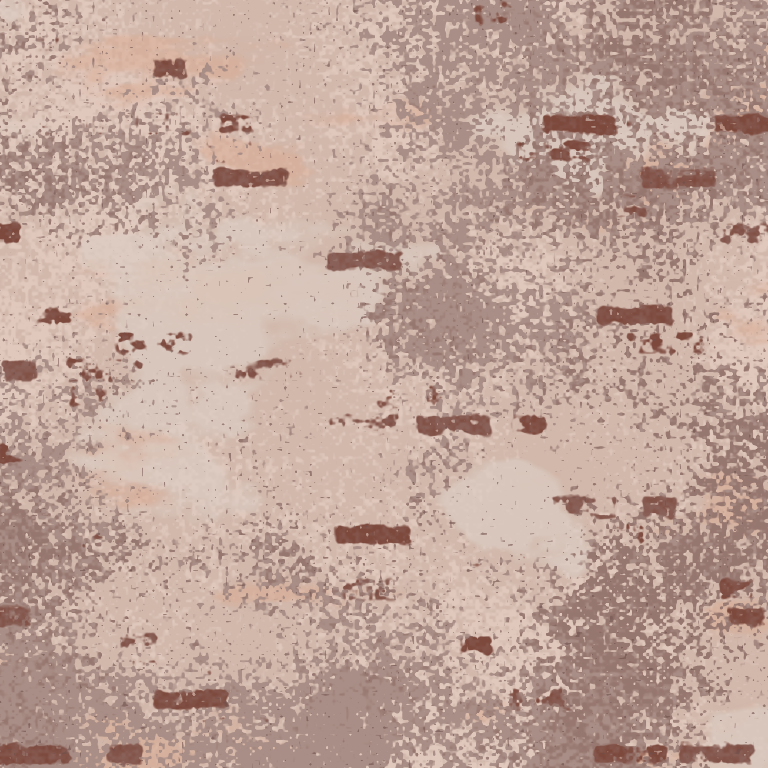
Give the GLSL for this texture, as a Shadertoy shader.

```glsl
// Weathered brick wall under worn plaster: cream limewash broken up by
// mauve stains made of fine grain, with eroded red bricks showing through.
// Layers of value noise are thresholded; bricks are chipped rounded boxes.

const vec3 CREAM      = vec3(0.82, 0.72, 0.67);
const vec3 PALE       = vec3(0.88, 0.785, 0.74);
const vec3 LIME       = vec3(0.86, 0.80, 0.765);
const vec3 PEACH      = vec3(0.85, 0.67, 0.58);
const vec3 MAUVE      = vec3(0.66, 0.555, 0.525);
const vec3 UMBER      = vec3(0.59, 0.465, 0.435);
const vec3 BRICK_RED  = vec3(0.49, 0.285, 0.24);
const vec3 BRICK_DULL = vec3(0.54, 0.38, 0.345);
const vec3 SOOT       = vec3(0.43, 0.31, 0.29);

const vec2 BRICK_GRID = vec2(9.0, 28.0);

float hash(vec2 p) {
    return fract(sin(dot(p, vec2(127.1, 311.7))) * 43758.5453);
}

float noise(vec2 p) {
    vec2 i = floor(p);
    vec2 f = fract(p);
    f = f * f * (3.0 - 2.0 * f);
    float low = mix(hash(i), hash(i + vec2(1.0, 0.0)), f.x);
    float high = mix(hash(i + vec2(0.0, 1.0)), hash(i + vec2(1.0)), f.x);
    return mix(low, high, f.y);
}

float fbm(vec2 p) {
    float sum = 0.0;
    float amp = 0.516;
    for (int i = 0; i < 5; i++) {
        sum += amp * noise(p);
        p = p * 2.03 + vec2(17.3, 9.1);
        amp *= 0.5;
    }
    return sum;
}

// Two scales of fine speckle
float grain(vec2 p, float seed) {
    return 0.65 * noise(p * 230.0 + seed) + 0.35 * noise(p * 115.0 + seed * 2.0);
}

float roundedBox(vec2 p, vec2 halfSize, float radius) {
    vec2 q = abs(p) - halfSize + radius;
    return length(max(q, 0.0)) + min(max(q.x, q.y), 0.0) - radius;
}

// x: coverage of exposed brick, y: random tone of that brick
vec2 brickLayer(vec2 p, float speckle) {
    vec2 g = p * BRICK_GRID;
    float row = floor(g.y);
    g.x += 0.5 * mod(row, 2.0) + 0.3 * hash(vec2(row, 4.0));
    vec2 id = floor(g);
    vec2 local = (fract(g) - 0.5) / BRICK_GRID;

    // Some bricks are short headers
    float header = step(hash(id + 31.7), 0.3);
    vec2 halfSize = vec2(mix(0.049, 0.023, header), 0.0128);
    local.x += header * 0.04 * (hash(id + 8.3) - 0.5);

    // Chipped outline and flaking face
    float chip = 0.6 * noise(p * vec2(55.0, 80.0) + 3.0) + 0.4 * speckle;
    float d = roundedBox(local, halfSize, 0.006) + (chip - 0.4) * 0.013;
    float outline = smoothstep(0.002, -0.002, d);
    float cluster = 0.1 * (noise(id * 0.4 + 5.0) - 0.5);
    float exposure = 1.0 - 4.0 * (hash(id + 12.9) - cluster);
    float face = smoothstep(-0.08, 0.08, exposure - chip);
    float crumbs = 1.0 - 0.6 * smoothstep(0.70, 0.82, speckle);
    return vec2(outline * face * crumbs, hash(id + 54.1));
}

vec3 plasterColor(vec2 p, float speckle, float lime) {
    float light = 0.5 * fbm(p * 6.0 + 40.0) + 0.5 * speckle;
    vec3 color = mix(CREAM, PALE, smoothstep(0.45, 0.66, light));
    float blush = smoothstep(0.64, 0.76, fbm(p * vec2(6.0, 14.0) + 71.0));
    color = mix(color, PEACH, 0.6 * blush);
    return mix(color, LIME, 0.7 * lime);
}

vec3 stainColor(vec2 p, float speckle) {
    float depth = 0.6 * fbm(p * 3.5 + 23.0) + 0.4 * speckle;
    return mix(MAUVE, UMBER, smoothstep(0.46, 0.62, depth));
}

void mainImage(out vec4 fragColor, in vec2 fragCoord) {
    vec2 p = fragCoord / iResolution.y;
    float coarse = grain(p, 11.0);
    float fine = grain(p, 57.0);

    // Plaster and its grainy stains
    float lime = smoothstep(0.62, 0.69, fbm(p * vec2(4.5, 6.0) + 90.0));
    float stain = 1.5 * (fbm(p * 5.0 + 2.0) - 0.5) + (coarse - 0.5);
    stain -= 0.25 * lime;
    float stained = smoothstep(-0.05, 0.11, stain);
    vec3 color = mix(plasterColor(p, fine, lime), stainColor(p, fine), stained);

    // Exposed bricks
    vec2 brick = brickLayer(p, fine);
    float dullness = clamp(0.7 * brick.y + 1.2 * (coarse - 0.4), 0.0, 1.0);
    color = mix(color, mix(BRICK_RED, BRICK_DULL, dullness), brick.x);

    // Scattered soot specks
    float soot = smoothstep(0.88, 0.97, noise(p * 210.0 + 33.0));
    color = mix(color, SOOT, 0.6 * soot);

    fragColor = vec4(color, 1.0);
}
```
